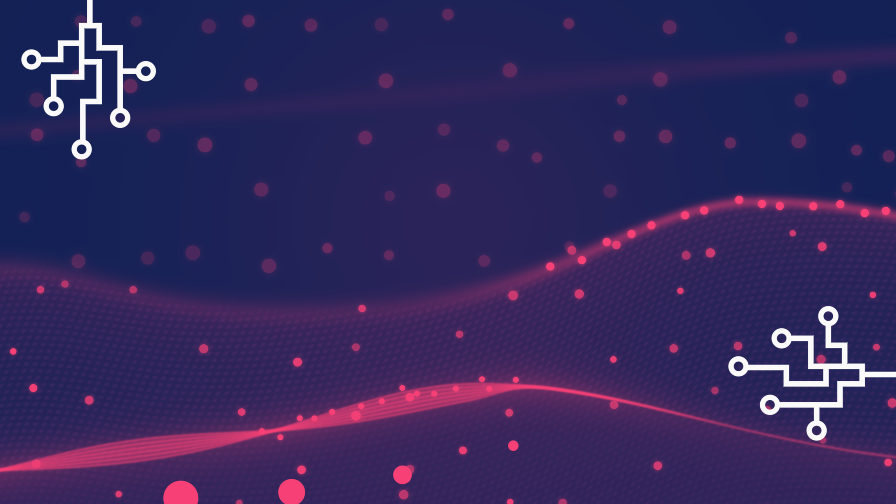
Give the GLSL for this background, as a Shadertoy shader.

```glsl
// Navy backdrop with glowing pink mesh waves, scattered dots and white circuit ornaments.

const vec3 NAVY = vec3(0.075, 0.13, 0.335);
const vec3 PLUM = vec3(0.27, 0.15, 0.365);
const vec3 PINK = vec3(0.97, 0.25, 0.46);
const vec3 WHITE = vec3(0.98);

float px; // size of one pixel in canvas units

float fill(float d) { return smoothstep(0.6 * px, -0.6 * px, d); }

float bell(float x, float w) { return exp(-x * x / (w * w)); }

vec3 hash(vec2 c) {
    vec3 q = fract(vec3(c.xyx) * vec3(0.1031, 0.103, 0.0973));
    q += dot(q, q.yxz + 33.33);
    return fract((q.xxy + q.yzz) * q.zyx);
}

// Heights of the two wave crests
float farCrest(float x) {
    return 268.0 - 40.0 * bell(x, 130.0) - 95.0 * bell(x - 650.0, x < 650.0 ? 186.0 : 320.0);
}
float nearCrest(float x) {
    return 404.0 - 75.0 * bell(x - 410.0, x < 410.0 ? 200.0 : 265.0);
}
float ribbonTwist(float x) {
    return -18.0 * sin(x * 0.01337) * (1.0 - smoothstep(400.0, 480.0, x));
}

// Disc with a slight halo
float dotShape(vec2 p, vec2 c, float r) {
    float d = length(p - c);
    return max(fill(d - r), 0.35 * exp(-max(d - r, 0.0) / (0.3 * r)));
}

// One random dot per cell; those above the far crest are faint
float scatter(vec2 p, float cell, float seed, float radius, float keep, bool lower) {
    vec2 id = floor(p / cell);
    vec3 h = hash(id + seed), k = hash(id + seed + 57.0);
    vec2 c = (id + 0.2 + 0.6 * h.xy) * cell;
    bool below = c.y > farCrest(c.x) - 12.0;
    if (h.z > keep || below != lower) return 0.0;
    return dotShape(p, c, radius * (0.75 + 0.4 * k.x)) * (0.55 + 0.45 * k.y);
}

// Axis-aligned bar with square ends, and a ring
float bar(vec2 q, vec2 a, vec2 b) {
    vec2 d = abs(q - 0.5 * (a + b)) - 0.5 * abs(b - a);
    return max(d.x, d.y) - 2.4;
}
float ring(vec2 q, vec2 c) { return abs(length(q - c) - 6.4) - 2.3; }

// Branching circuit growing along +y from its root
float circuit(vec2 q) {
    float d = bar(q, vec2(0, -12), vec2(0, 22));
    d = min(d, bar(q, vec2(-7, 22), vec2(8, 22)));
    d = min(d, bar(q, vec2(-7, 22), vec2(-7, 66)));
    // left branches
    d = min(d, bar(q, vec2(-25, 37), vec2(-7, 37)));
    d = min(d, bar(q, vec2(-25, 37), vec2(-25, 51)));
    d = min(d, bar(q, vec2(-42, 51), vec2(-25, 51)));
    d = min(d, bar(q, vec2(-31, 66), vec2(-7, 66)));
    d = min(d, bar(q, vec2(-31, 66), vec2(-31, 82)));
    // middle branch
    d = min(d, bar(q, vec2(-7, 53), vec2(8, 53)));
    d = min(d, bar(q, vec2(8, 53), vec2(8, 87)));
    d = min(d, bar(q, vec2(-6, 87), vec2(8, 87)));
    d = min(d, bar(q, vec2(-6, 87), vec2(-6, 120)));
    // right branches
    d = min(d, bar(q, vec2(8, 22), vec2(8, 41)));
    d = min(d, bar(q, vec2(8, 41), vec2(26, 41)));
    d = min(d, bar(q, vec2(26, 41), vec2(26, 93)));
    d = min(d, bar(q, vec2(26, 61), vec2(40, 61)));
    // end nodes
    d = min(d, min(ring(q, vec2(-50, 51)), ring(q, vec2(-31, 91))));
    d = min(d, min(ring(q, vec2(-7, 128)), ring(q, vec2(26, 101))));
    return min(d, ring(q, vec2(48, 61)));
}

void mainImage(out vec4 fragColor, in vec2 fragCoord) {
    // The canvas is 768 by 432 units, y measured down from the top
    px = 432.0 / iResolution.y;
    vec2 p = vec2(fragCoord.x / iResolution.x * 768.0, 432.0 - fragCoord.y * px);
    float below = p.y - farCrest(p.x), under = p.y - nearCrest(p.x);

    // Backdrop with a central haze and blurred streaks near the top
    vec3 col = mix(NAVY, PLUM, 0.45 * exp(-dot((p - vec2(390, 190)) / 210.0, (p - vec2(390, 190)) / 210.0)));
    col = mix(col, PLUM, 0.35 * bell(p.y - 112.0 + 0.085 * p.x, 9.0));
    col = mix(col, PLUM, 0.4 * bell(p.y - 58.0 + 0.05 * (p.x - 560.0), 8.0) * smoothstep(350.0, 700.0, p.x));

    // Far wave: plum body, fine mesh and soft crest
    float body = smoothstep(-6.0, 10.0, below);
    col = mix(col, PLUM, body * (0.25 + 0.5 * exp(-max(below, 0.0) / 45.0)));
    vec2 mesh = 0.5 + 0.5 * cos(vec2(p.x + 0.4 * below, below + 0.12 * p.x) * vec2(0.9, 1.1));
    col += PINK * 0.07 * body * mesh.x * mesh.y;
    float rise = smoothstep(330.0, 600.0, p.x);
    col = mix(col, PINK, bell(below, mix(10.0, 5.0, rise)) * mix(0.13, 0.5, rise));

    // Near wave: glow and twisted ribbon of strands
    float twist = ribbonTwist(p.x), fade = 1.0 - smoothstep(430.0, 640.0, p.x);
    col = mix(col, PLUM, 0.4 * smoothstep(-5.0, 15.0, under));
    col = mix(col, PINK, (0.15 + 0.2 * fade) * exp(-abs(under - 0.5 * twist) / 14.0));
    float inside = smoothstep(-2.0, 2.0, min(under - min(twist, 0.0), max(twist, 0.0) - under));
    col = mix(col, PINK, 0.3 * inside * fade);
    for (float i = 0.0; i < 6.0; i++)
        col = mix(col, PINK, (0.08 + 0.4 * fade) * bell(under - twist * i / 5.0, 1.3));

    // Scattered dots, then beads on the crests
    col = mix(col, PINK, 0.33 * scatter(p, 50.0, 3.0, 5.6, 0.7, false));
    col = mix(col, PINK, scatter(p, 46.0, 19.0, 3.7, 0.65, true));
    for (float i = 0.0; i < 14.0; i++) {
        vec3 h = hash(vec2(i, 8.0));
        float x = 470.0 + 22.0 * i + 10.0 * h.x, n = 215.0 + 17.0 * i + 12.0 * h.y;
        col = mix(col, PINK, dotShape(p, vec2(x, farCrest(x) + 8.0 * h.z - 3.0), 3.6));
        col = mix(col, PINK, dotShape(p, vec2(n, nearCrest(n) + 14.0 * h.z - 5.0), 2.6));
    }
    // Large foreground dots receding to the right
    for (float i = 0.0; i < 4.0; i++)
        col = mix(col, PINK, fill(length(p - vec2(155.0 + 95.0 * i, 427.0 - 5.0 * i * i)) - 15.0 + 3.5 * i));

    // Circuits hanging from the top and entering from the right
    float ornament = min(circuit(p - vec2(77, 0)), circuit(vec2(p.y - 321.0, 761.0 - p.x)));
    fragColor = vec4(mix(col, WHITE, fill(ornament)), 1.0);
}
```
